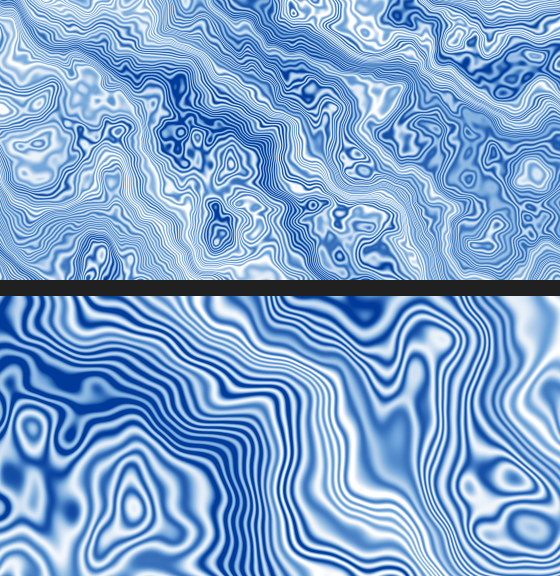
Top: the whole. Bottom: its middle third, enlarged.
This texture is drawn by a Shadertoy shader. Its source:

```glsl
// Marbled blue and white contour bands flowing diagonally around small eyes.

#define FLOW_DIR vec2(0.62, 0.78)   // direction across the bands
#define FIELD_SCALE 2.1             // size of the large folds
#define FIELD_GAIN 0.44             // strength of the folds
#define WARP 0.07                   // extra twisting of the bands
#define LINE_FREQ 56.0              // fine lines per unit of height
#define BAND_FREQ 15.0              // broad bands per unit of height
#define CONTRAST 0.43
#define BRIGHTNESS 0.59
#define CENTER_SHADE 0.15           // darkening toward the middle
#define DEEP_BLUE vec3(0.00, 0.23, 0.60)
#define SKY_BLUE vec3(0.41, 0.625, 0.845)
#define SAMPLES 3                   // antialiasing grid per side

const float TAU = 6.2831853;

vec2 gradientAt(vec2 cell) {
    vec2 q = fract(cell * vec2(0.1031, 0.1030));
    q += dot(q, q.yx + 33.33);
    float angle = TAU * fract((q.x + q.y) * q.x * 7.31);
    return vec2(cos(angle), sin(angle));
}

// Gradient noise, roughly -0.7 to 0.7
float noise(vec2 p) {
    vec2 i = floor(p), f = p - i;
    vec2 u = f * f * f * (f * (f * 6.0 - 15.0) + 10.0);
    vec2 e = vec2(1.0, 0.0);
    float a = dot(gradientAt(i), f);
    float b = dot(gradientAt(i + e.xy), f - e.xy);
    float c = dot(gradientAt(i + e.yx), f - e.yx);
    float d = dot(gradientAt(i + e.xx), f - e.xx);
    return mix(mix(a, b, u.x), mix(c, d, u.x), u.y);
}

// Height field: a diagonal ramp folded by layered noise
float heightField(vec2 p) {
    p += WARP * vec2(noise(p * 3.3 + 11.7), noise(p * 3.3 + 47.2));
    float height = dot(p, FLOW_DIR);
    float gain = FIELD_GAIN;
    vec2 q = p * FIELD_SCALE + 5.3;
    for (int octave = 0; octave < 4; octave++) {
        height += gain * noise(q);
        q = mat2(0.8, 0.6, -0.6, 0.8) * q * 2.1 + 17.4;
        gain *= 0.42;
    }
    return height;
}

// Irregular stripes along the height: fine lines over broad bands
float stripes(float height) {
    float phase = LINE_FREQ * height + 1.3 * noise(vec2(height * 19.0, 3.4));
    float strength = 0.8 + 0.7 * noise(vec2(height * 23.0, 8.6));
    float broad = noise(vec2(height * BAND_FREQ, 21.5));
    return strength * sin(TAU * phase) + 1.3 * broad;
}

vec3 palette(float t) {
    t = clamp(t, 0.0, 1.0);
    return t < 0.41 ? mix(DEEP_BLUE, SKY_BLUE, t / 0.41)
                    : mix(SKY_BLUE, vec3(1.0), (t - 0.41) / 0.59);
}

vec3 marble(vec2 p, vec2 center) {
    // Soft large-scale light, deeper and stronger in the middle
    vec2 d = p - center;
    float middle = exp(-5.0 * dot(d, d));
    float light = BRIGHTNESS - CENTER_SHADE * middle + 0.2 * noise(p * 1.9 + 31.0);
    float contrast = CONTRAST * (0.85 + 0.35 * middle);
    return palette(light + contrast * stripes(heightField(p)));
}

void mainImage(out vec4 fragColor, in vec2 fragCoord) {
    vec2 center = 0.5 * iResolution.xy / iResolution.y;
    vec3 color = vec3(0.0);
    for (int y = 0; y < SAMPLES; y++) {
        for (int x = 0; x < SAMPLES; x++) {
            vec2 offset = (vec2(x, y) + 0.5) / float(SAMPLES) - 0.5;
            color += marble((fragCoord + offset) / iResolution.y, center);
        }
    }
    fragColor = vec4(color / float(SAMPLES * SAMPLES), 1.0);
}
```
